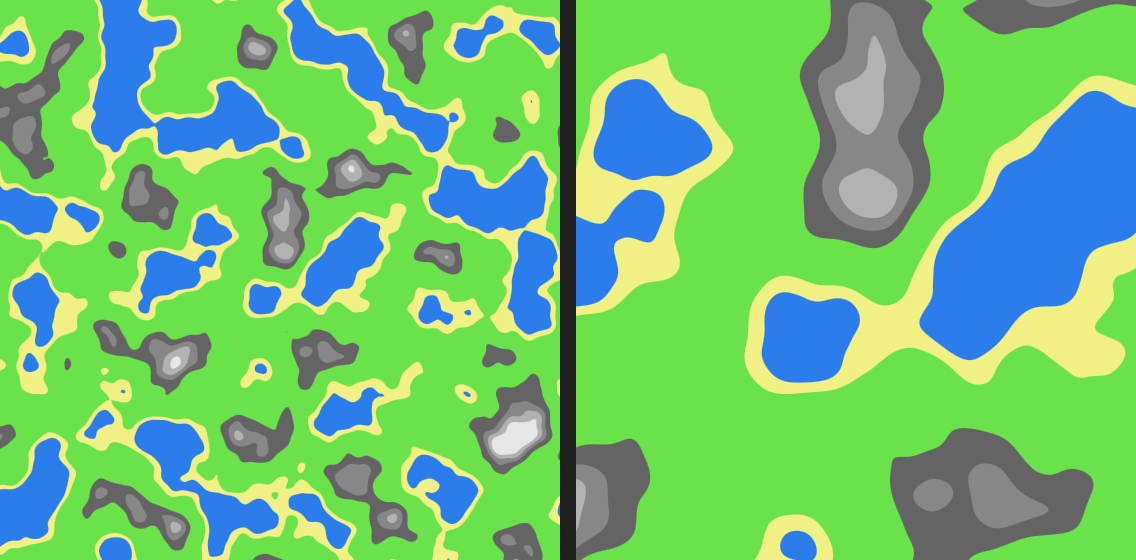
Left: the whole. Right: its middle third, enlarged.
Give the GLSL for this texture, as a Shadertoy shader.

```glsl
// Flat-coloured terrain map: lakes with sandy shores, grassland and grey stepped peaks.

#define SCALE 7.0          // noise cells per canvas height
#define OCTAVES 3
#define ROUGHNESS 0.4      // amplitude ratio between octaves
#define SEED 37u
#define WATER_TOP -0.235   // height limits of the bands
#define SAND_TOP -0.135
#define GRASS_TOP 0.254
#define ROCK_TOP 0.385
#define CRAG_TOP 0.48
#define SCREE_TOP 0.565

const vec3 WATER = vec3(0.165, 0.490, 0.922);
const vec3 SAND  = vec3(0.945, 0.941, 0.520);
const vec3 GRASS = vec3(0.412, 0.890, 0.286);
const vec3 ROCK  = vec3(0.392);
const vec3 CRAG  = vec3(0.529);
const vec3 SCREE = vec3(0.700);
const vec3 SNOW  = vec3(0.902);

// Integer hash giving a unit gradient for a lattice point
vec2 latticeGradient(vec2 cell) {
    uvec2 v = uvec2(ivec2(cell)) + SEED;
    v = v * 1664525u + 1013904223u;
    v.x += v.y * 1664525u;
    v.y += v.x * 1664525u;
    v ^= v >> 16u;
    v.x += v.y * 1664525u;
    v.y += v.x * 1664525u;
    v ^= v >> 16u;
    return normalize(vec2(v & 65535u) / 32767.5 - 1.0 + 1e-5);
}

float cornerRamp(vec2 cell, vec2 local, vec2 corner) {
    return dot(latticeGradient(cell + corner), local - corner);
}

float gradientNoise(vec2 p) {
    vec2 cell = floor(p);
    vec2 f = p - cell;
    vec2 fade = f * f * f * (f * (f * 6.0 - 15.0) + 10.0);
    float low  = mix(cornerRamp(cell, f, vec2(0, 0)), cornerRamp(cell, f, vec2(1, 0)), fade.x);
    float high = mix(cornerRamp(cell, f, vec2(0, 1)), cornerRamp(cell, f, vec2(1, 1)), fade.x);
    return mix(low, high, fade.y);
}

// Sum of octaves, shifted so their lattices do not line up
float terrainHeight(vec2 p) {
    float height = 0.0;
    float amplitude = 1.0;
    for (int i = 0; i < OCTAVES; i++) {
        height += amplitude * gradientNoise(p);
        p = p * 2.0 + vec2(17.3, 9.7);
        amplitude *= ROUGHNESS;
    }
    return height;
}

void mainImage(out vec4 fragColor, in vec2 fragCoord) {
    vec2 uv = fragCoord / iResolution.y;
    float height = terrainHeight(uv * SCALE);
    float edge = max(fwidth(height), 1e-5);

    // Stack the bands from low to high with one-pixel soft edges
    #define ABOVE(level) clamp((height - (level)) / edge + 0.5, 0.0, 1.0)
    vec3 color = WATER;
    color = mix(color, SAND,  ABOVE(WATER_TOP));
    color = mix(color, GRASS, ABOVE(SAND_TOP));
    color = mix(color, ROCK,  ABOVE(GRASS_TOP));
    color = mix(color, CRAG,  ABOVE(ROCK_TOP));
    color = mix(color, SCREE, ABOVE(CRAG_TOP));
    color = mix(color, SNOW,  ABOVE(SCREE_TOP));

    fragColor = vec4(color, 1.0);
}
```
